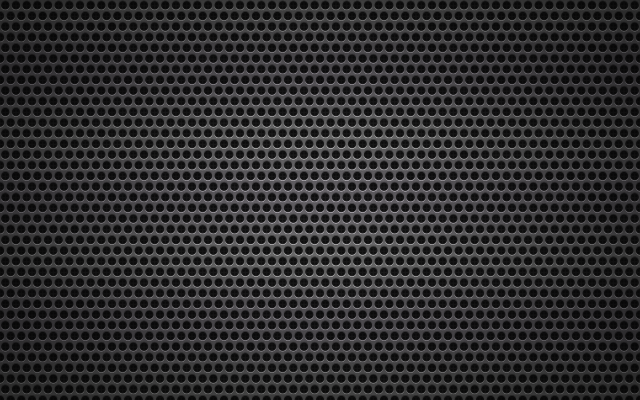
Reproduce this pattern procedurally as a WebGL 1 fragment shader.

```glsl
precision highp float;
// Dark perforated metal sheet: staggered round holes with lit lower rims under a soft central light.

uniform vec2 u_resolution;

float hash(vec2 p) {
  vec3 q = fract(p.xyx * vec3(0.1031, 0.1030, 0.0973));
  q += dot(q, q.yzx + 33.33);
  return fract((q.x + q.y) * q.z);
}

// Soft light pool, brightest at the middle of the sheet
float lightPool(vec2 uv) {
  vec2 d = (uv - 0.5) * vec2(2.0, 1.7);
  return 0.14 + 0.27 * exp(-1.25 * dot(d, d));
}

// Recessed backing: four dark dots around a faint cross
float holeFloor(vec2 p, float aa) {
  float dots = length(abs(p) - 0.15) - 0.10;
  return mix(0.12, 0.23, smoothstep(-aa, aa, dots));
}

void main() {
  vec2 uv = gl_FragCoord.xy / u_resolution;

  // Sixty holes across; rows are counted from the top edge
  vec2 grid = vec2(gl_FragCoord.x, u_resolution.y - gl_FragCoord.y) * 60.0 / u_resolution.x;
  float aa = 36.0 / u_resolution.x;
  float row = floor(grid.y);
  grid.x += 0.5 * mod(row, 2.0);
  vec2 cell = floor(grid);
  vec2 p = fract(grid) - 0.5;
  float radius = length(p);
  float below = p.y / max(radius, 0.001);

  // Slow banding from row to row
  float band = 0.5 + 0.5 * cos(6.28318 * (row - 6.0) / 12.0);
  float light = lightPool(uv) * (1.0 - 0.08 * band);

  // Plate with a shaded upper lip and a bright lower crescent
  float lip = 1.0 - smoothstep(0.02, 0.02 + aa, abs(radius - 0.42));
  float shade = light * (1.0 + 0.10 * p.y);
  shade *= 1.0 - 0.25 * lip * smoothstep(0.0, 1.0, -below);
  shade += light * 0.65 * lip * smoothstep(0.1, 0.9, below);

  // Hole interior, darkest beneath the upper edge
  float inside = light * holeFloor(p - vec2(0.0, 0.04), aa);
  inside *= 0.85 + 0.7 * p.y + 0.25 * hash(cell);
  inside += 0.008;
  shade = mix(inside, shade, smoothstep(-aa, aa, radius - 0.385));

  // Fine metal grain and a slight cool cast on the dim bands
  shade *= 0.98 + 0.04 * hash(floor(grid * 8.0));
  vec3 tint = mix(vec3(1.0), vec3(1.01, 0.98, 1.03), band);
  gl_FragColor = vec4(shade * tint, 1.0);
}
```
